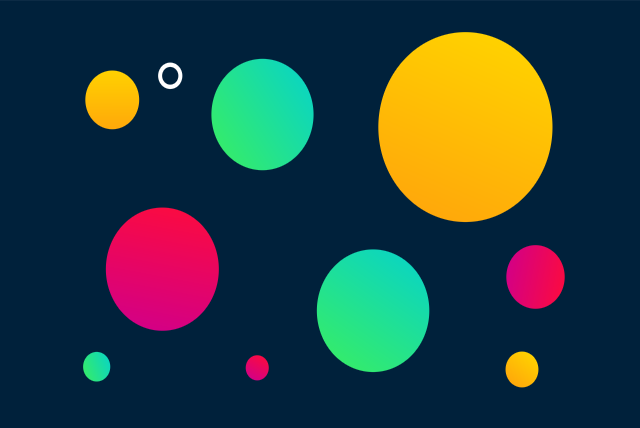
This background is drawn by a Shadertoy shader. Its source:

```glsl
// Flat navy backdrop with nine slightly tall discs in three gradient families
// (amber, green, crimson) and one small white ring. Each disc is a stretched
// circle distance, filled by a linear ramp along its own direction.

#define STRETCH 1.087
#define NAVY vec3(0.0, 0.129, 0.231)
#define TOP_LINE vec3(0.06, 0.18, 0.28)
#define LINE_WIDTH 0.0018
#define RING_CENTER vec2(0.3990, 0.8229)
#define RING_RADIUS 0.0237
#define RING_HALF_WIDTH 0.0047

const int FAMILY_SIZE = 3;
const int DISC_COUNT = 9;

// Center x, center y, radius, gradient angle in radians; grouped by family
const vec4 discs[DISC_COUNT] = vec4[DISC_COUNT](
    vec4(1.0908, 0.7031, 0.2041, 1.20),
    vec4(0.2631, 0.7666, 0.0631, 1.57),
    vec4(1.2234, 0.1367, 0.0385, 0.95),
    vec4(0.6152, 0.7324, 0.1197, 0.60),
    vec4(0.8744, 0.2740, 0.1318, 1.00),
    vec4(0.2266, 0.1432, 0.0318, 0.40),
    vec4(0.3805, 0.3711, 0.1324, 1.40),
    vec4(1.2551, 0.3529, 0.0684, -0.20),
    vec4(0.6029, 0.1406, 0.0270, 1.10));

// Ramp ends of each family
const vec3 rampStart[3] = vec3[3](
    vec3(1.0, 0.66, 0.04), vec3(0.20, 0.92, 0.43), vec3(0.83, 0.0, 0.52));
const vec3 rampEnd[3] = vec3[3](
    vec3(1.0, 0.82, 0.0), vec3(0.05, 0.84, 0.74), vec3(0.98, 0.04, 0.26));

// Soft coverage of a shape from its signed distance
float coverage(float dist, float pixel) {
    return clamp(0.5 - dist / pixel, 0.0, 1.0);
}

void mainImage(out vec4 fragColor, in vec2 fragCoord) {
    // Design space: 1.5 wide, 1 high
    vec2 point = fragCoord / iResolution.xy * vec2(1.5, 1.0);
    float pixel = 1.0 / iResolution.y;

    // Backdrop with a faint hairline along the top
    vec3 color = mix(NAVY, TOP_LINE, coverage(1.0 - LINE_WIDTH - point.y, pixel));

    // Gradient discs
    for (int i = 0; i < DISC_COUNT; i++) {
        vec4 disc = discs[i];
        vec2 offset = (point - disc.xy) / vec2(1.0, STRETCH);
        vec2 direction = vec2(cos(disc.w), sin(disc.w));
        float ramp = clamp(0.5 + 0.5 * dot(offset, direction) / disc.z, 0.0, 1.0);
        int family = i / FAMILY_SIZE;
        vec3 fill = mix(rampStart[family], rampEnd[family], ramp);
        color = mix(color, fill, coverage(length(offset) - disc.z, pixel));
    }

    // White ring
    vec2 ringOffset = (point - RING_CENTER) / vec2(1.0, STRETCH);
    float ringDist = abs(length(ringOffset) - RING_RADIUS) - RING_HALF_WIDTH;
    color = mix(color, vec3(1.0), coverage(ringDist, pixel));

    fragColor = vec4(color, 1.0);
}
```
